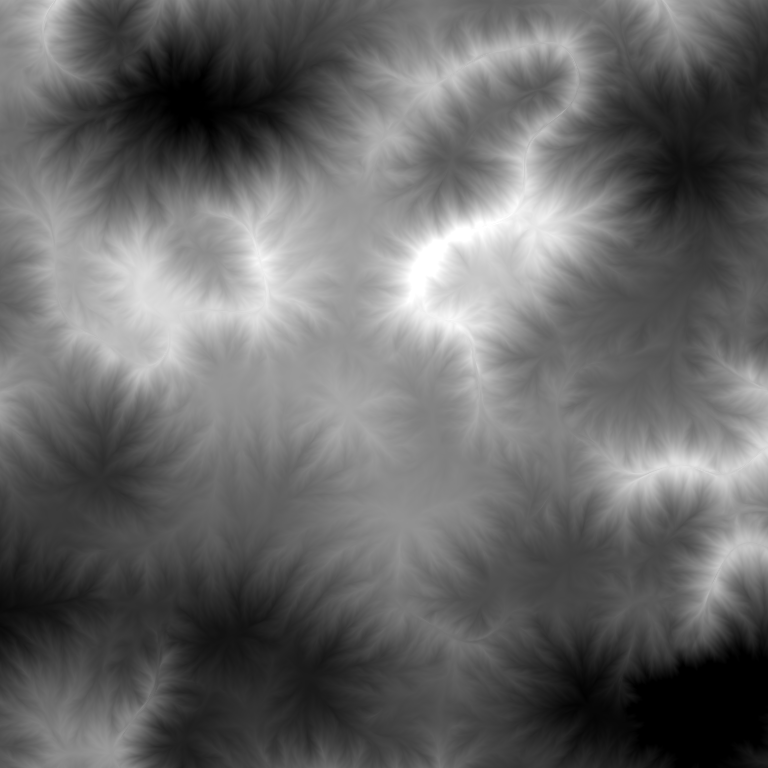
Give the GLSL for this texture map, as a Shadertoy shader.

```glsl
// Grey height map of eroded mountains: bright crests feathered by gullies running downslope.

// Broad terrain
const float BASE_LEVEL   = 0.27;   // grey of the plain ground
const float HILL_SCALE   = 2.5;    // hills per canvas
const float HILL_HEIGHT  = 0.55;
const float KNOLL_SCALE  = 5.5;
const float KNOLL_HEIGHT = 0.3;

// Crest lines
const float CREST_SCALE  = 2.8;
const float CREST_HEIGHT = 0.78;
const float CREST_FALL   = 4.8;    // steepness of the flanks
const float CREST_ROUND  = 0.05;   // softness of the top
const float CREST_WIGGLE = 0.35;
const float MASK_SCALE   = 2.6;    // size of the mountainous regions

// Gullies
const int   GULLY_OCTAVES = 4;
const float GULLY_SCALE   = 13.0;  // cells per canvas
const float GULLY_HEIGHT  = 0.07;
const float GULLY_WAVES   = 1.6;   // furrows per cell
const float GULLY_BRANCH  = 0.4;   // how far furrows fork off older ones
const float LACUNARITY    = 1.85;
const float GAIN          = 0.6;
const float SLOPE_SOFT    = 3.0;   // slope at which furrows reach half strength

const float TAU = 6.28318;
const uint  MIX = 1664525u;

// Integer hash of a lattice point, two values in 0..1
vec2 hash2(vec2 cell) {
    uvec2 v = uvec2(ivec2(cell)) * MIX + 1013904223u;
    v.x += v.y * MIX;
    v.y += v.x * MIX;
    v ^= v >> 16u;
    v.x += v.y * MIX;
    v.y += v.x * MIX;
    v ^= v >> 16u;
    return vec2(v & 0xffffu) / 65535.0;
}

float cornerSlope(vec2 cell, vec2 corner, vec2 f) {
    vec2 direction = normalize(hash2(cell + corner) - 0.49999);
    return dot(direction, f - corner);
}

// Gradient noise, about -0.7..0.7
float noise(vec2 p) {
    vec2 i = floor(p), f = fract(p);
    vec2 u = f * f * f * (f * (f * 6.0 - 15.0) + 10.0);
    float low  = mix(cornerSlope(i, vec2(0, 0), f), cornerSlope(i, vec2(1, 0), f), u.x);
    float high = mix(cornerSlope(i, vec2(0, 1), f), cornerSlope(i, vec2(1, 1), f), u.x);
    return mix(low, high, u.y);
}

// Hills plus crest lines along the zero set of a noise
float terrain(vec2 p) {
    float hills  = noise(p * HILL_SCALE + 31.3);
    float knolls = noise(p * KNOLL_SCALE + 57.7);
    float line   = noise(p * CREST_SCALE + 11.4)
                 + CREST_WIGGLE * noise(p * CREST_SCALE * 2.7 + 83.1);
    float crest  = exp(-CREST_FALL * sqrt(line * line + CREST_ROUND * CREST_ROUND));
    float region = smoothstep(-0.3, 0.32, noise(p * MASK_SCALE + 5.6));
    return BASE_LEVEL + HILL_HEIGHT * hills + KNOLL_HEIGHT * knolls
         + CREST_HEIGHT * crest * region;
}

vec2 terrainSlope(vec2 p) {
    vec2 e = vec2(0.004, 0.0);
    return vec2(terrain(p + e.xy) - terrain(p - e.xy),
                terrain(p + e.yx) - terrain(p - e.yx)) / (2.0 * e.x);
}

// Blended wave patches across a direction: x is height, yz its derivative
vec3 furrows(vec2 p, vec2 across) {
    vec2 cell = floor(p), f = fract(p);
    vec3 sum = vec3(0.0);
    float total = 0.0;
    for (int y = -1; y <= 1; y++)
    for (int x = -1; x <= 1; x++) {
        vec2 offset = vec2(x, y);
        vec2 d = f - offset - mix(vec2(0.25), vec2(0.75), hash2(cell + offset));
        float weight = pow(max(0.0, 1.0 - dot(d, d) / 1.56), 3.0);
        float phase = TAU * GULLY_WAVES * dot(d, across);
        sum += weight * vec3(cos(phase), -sin(phase) * TAU * GULLY_WAVES * across);
        total += weight;
    }
    return sum / max(total, 1e-4);
}

// Octaves of furrows, each one steered by the slope built so far
float gullies(vec2 p, vec2 slope) {
    float steep = length(slope);
    float strength = steep / (steep + SLOPE_SOFT);
    float height = 0.0, scale = GULLY_SCALE, amplitude = GULLY_HEIGHT * strength;
    for (int i = 0; i < GULLY_OCTAVES; i++) {
        vec2 across = vec2(-slope.y, slope.x) / (length(slope) + 0.3);
        vec3 wave = furrows(p * scale + 17.0 * float(i), across);
        height += amplitude * wave.x;
        slope += GULLY_BRANCH * amplitude * scale * wave.yz;
        scale *= LACUNARITY;
        amplitude *= GAIN;
    }
    return height;
}

void mainImage(out vec4 fragColor, in vec2 fragCoord) {
    vec2 p = fragCoord / iResolution.y;
    float height = terrain(p) + gullies(p, terrainSlope(p));
    fragColor = vec4(vec3(clamp(height, 0.0, 1.0)), 1.0);
}
```
